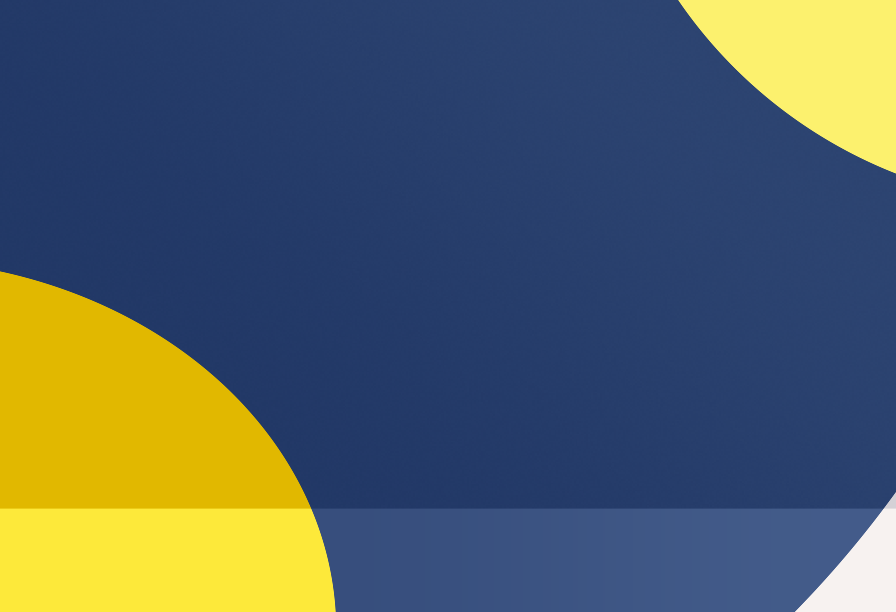
Write a WebGL 2 fragment shader that draws this background.

```glsl
#version 300 es
precision highp float;
// Navy field with golden, lemon and off-white curved corners and a pale band along the bottom.

uniform vec2 u_resolution;
out vec4 fragColor;

float hash(vec2 p) {
    vec3 q = fract(p.xyx * 0.1031);
    q += dot(q, q.yzx + 33.33);
    return fract((q.x + q.y) * q.z);
}

float circle(vec2 p, float radius) {
    return length(p) - radius;
}

// First-order signed distance to an ellipse
float ellipse(vec2 p, vec2 radii) {
    float k = length(p / radii);
    return k * (k - 1.0) / max(length(p / (radii * radii)), 1e-4);
}

// Coverage of the inside of a distance field, softened over one pixel
float fill(float d) {
    float halfPixel = 0.5 / u_resolution.y;
    return 1.0 - smoothstep(-halfPixel, halfPixel, d);
}

void main() {
    vec2 uv = gl_FragCoord.xy / u_resolution;
    vec2 p = uv * vec2(1.4656, 1.0);
    float band = fill(p.y - 0.169);

    // Navy field, lighter toward the upper right, with faint grain
    float light = smoothstep(0.28, 0.88, dot(uv, vec2(0.6, 0.4)));
    vec3 navy = mix(vec3(0.133, 0.221, 0.403), vec3(0.174, 0.266, 0.443), light);
    navy += (hash(floor(uv * vec2(512.0, 350.0))) - 0.5) * 0.006;
    vec3 paleNavy = mix(vec3(0.215, 0.306, 0.490), vec3(0.262, 0.358, 0.540),
                        smoothstep(0.35, 0.95, uv.x));
    vec3 color = mix(navy, paleNavy, band);

    // Off-white corner outside a wide arc, lower right
    vec3 white = mix(vec3(0.83, 0.82, 0.84), vec3(0.970, 0.950, 0.940), band);
    float corner = 1.719 - length(p - vec2(0.073, 1.204));
    color = mix(color, white, fill(corner) * step(p.y, 0.5));

    // Golden mound, lower left
    vec3 gold = mix(vec3(0.882, 0.722, 0.0), vec3(0.992, 0.914, 0.228), band);
    color = mix(color, gold, fill(ellipse(p - vec2(-0.187, -0.0305), vec2(0.737, 0.607))));

    // Lemon disc, upper right
    color = mix(color, vec3(0.988, 0.945, 0.431),
                fill(circle(p - vec2(1.748, 1.437), 0.774)));

    fragColor = vec4(color, 1.0);
}
```
